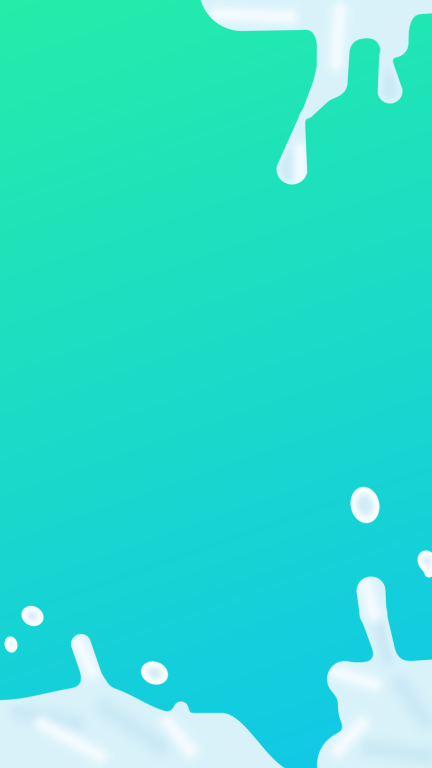
A Shadertoy shader for this background:

```glsl
const vec2 BOARD = vec2(432.0, 768.0);
const vec3 MINT = vec3(0.14, 0.93, 0.66);
const vec3 AZURE = vec3(0.06, 0.78, 0.91);
const vec3 MILK = vec3(0.85, 0.95, 0.98);
const vec3 MILK_SHADE = vec3(0.77, 0.90, 0.95);
const vec3 GLOSS = vec3(0.97, 0.99, 1.0);

float smoothUnion(float a, float b, float k) {
    float h = max(k - abs(a - b), 0.0) / k;
    return min(a, b) - 0.25 * k * h * h;
}

// Capsule whose radius runs from ra at a to rb at b
float taper(vec2 p, vec2 a, vec2 b, float ra, float rb) {
    vec2 ab = b - a;
    float h = clamp(dot(p - a, ab) / dot(ab, ab), 0.0, 1.0);
    return length(p - a - h * ab) - mix(ra, rb, h);
}

float ellipse(vec2 p, vec2 radius) {
    return (length(p / radius) - 1.0) * min(radius.x, radius.y);
}

float streak(vec2 p, vec4 ends, float width) {
    float d = taper(p, ends.xy, ends.zw, 0.0, 0.0) / width;
    return exp(-d * d);
}

// Sheet hanging from the top, with two drips
float topSplash(vec2 p) {
    float d = taper(p, vec2(242, 780), vec2(300, 780), 43.0, 42.0);
    d = smoothUnion(d, taper(p, vec2(345, 768), vec2(370, 768), 40.0, 38.0), 10.0);
    d = smoothUnion(d, taper(p, vec2(400, 785), vec2(440, 787), 32.0, 32.0), 12.0);
    d = smoothUnion(d, taper(p, vec2(334, 740), vec2(332, 686), 17.0, 15.5), 14.0);
    d = smoothUnion(d, taper(p, vec2(329, 687), vec2(308, 656), 15.0, 6.0), 5.0);
    d = smoothUnion(d, taper(p, vec2(302, 651), vec2(292, 599), 3.0, 15.5), 6.0);
    d = smoothUnion(d, taper(p, vec2(394, 752), vec2(394, 725), 15.0, 14.5), 14.0);
    return smoothUnion(d, taper(p, vec2(385, 711), vec2(390, 677), 6.0, 12.5), 6.0);
}

// Sloping pool with one raised finger
float leftSplash(vec2 p) {
    float crest = 68.0 + 14.0 * smoothstep(0.0, 95.0, p.x)
                - 27.0 * smoothstep(100.0, 178.0, p.x)
                - 58.0 * smoothstep(222.0, 295.0, p.x);
    float d = (p.y - crest) * 0.85;
    d = smoothUnion(d, taper(p, vec2(81, 124), vec2(94, 86), 10.0, 10.0), 14.0);
    return smoothUnion(d, taper(p, vec2(181, 59), vec2(178, 48), 7.5, 10.0), 6.0);
}

// Lobed mound with a tall column
float rightSplash(vec2 p) {
    float d = taper(p, vec2(381, 62), vec2(440, 62), 43.0, 47.0);
    d = smoothUnion(d, taper(p, vec2(345, 89), vec2(380, 78), 18.0, 25.0), 10.0);
    d = smoothUnion(d, taper(p, vec2(352, 3), vec2(440, 0), 35.0, 40.0), 10.0);
    float column = taper(p, vec2(388, 105), vec2(374, 152), 10.0, 13.0);
    column = smoothUnion(column, taper(p, vec2(373, 156), vec2(371, 177), 13.5, 14.5), 3.0);
    return smoothUnion(d, column, 14.0);
}

// Loose drops: centre and radii in each vec4
float drops(vec2 p) {
    vec4 drop[5] = vec4[5](
        vec4(365, 263, 14.5, 18), vec4(32.5, 152, 11, 10), vec4(11, 123.5, 6.5, 8),
        vec4(154.5, 95, 13.5, 11.5), vec4(427, 207, 9.5, 10.5));
    float d = taper(p, vec2(428, 202), vec2(429, 195), 6.0, 4.5);
    for (int i = 0; i < 5; i++) {
        vec2 q = p - drop[i].xy;
        q.y += 0.12 * q.x;
        d = smoothUnion(d, ellipse(q, drop[i].zw), 3.0);
    }
    return d;
}

// Soft folds and glossy streaks across the liquid
vec3 liquid(vec2 p, float depth) {
    vec4 gloss[9] = vec4[9](
        vec4(218, 754, 290, 751), vec4(340, 758, 336, 705), vec4(300, 618, 300, 590),
        vec4(42, 44, 100, 12), vec4(168, 45, 190, 18), vec4(78, 126, 92, 96),
        vec4(337, 96, 374, 84), vec4(366, 182, 374, 154), vec4(338, 18, 362, 44));
    vec4 fold[7] = vec4[7](
        vec4(20, 56, 75, 45), vec4(105, 60, 160, 22), vec4(290, 612, 289, 594),
        vec4(390, 688, 390, 676), vec4(400, 84, 425, 48), vec4(382, 138, 388, 112),
        vec4(370, 20, 425, 12));
    float shine = 0.0;
    float shade = 0.0;
    for (int i = 0; i < 9; i++) shine = max(shine, streak(p, gloss[i], 8.0));
    for (int i = 0; i < 7; i++) shade = max(shade, streak(p, fold[i], 11.0));
    vec3 color = mix(MILK, MILK_SHADE, 0.65 * shade * smoothstep(0.0, 8.0, depth));
    return mix(color, GLOSS, 0.85 * shine);
}

void mainImage(out vec4 fragColor, in vec2 fragCoord) {
    vec2 p = fragCoord / iResolution.xy * BOARD;
    float soft = 0.75 * BOARD.y / iResolution.y;

    // Tilted backdrop gradient
    vec2 slope = normalize(vec2(0.35, -1.0));
    vec2 corner = vec2(0.0, BOARD.y);
    float span = dot(vec2(BOARD.x, -BOARD.y), slope);
    vec3 color = mix(MINT, AZURE, dot(p - corner, slope) / span);

    // Splashes
    float splash = min(topSplash(p), min(leftSplash(p), rightSplash(p)));
    color = mix(color, liquid(p, -splash), smoothstep(soft, -soft, splash));

    // Drops with bright rims
    float drop = drops(p);
    vec3 dropColor = mix(GLOSS, MILK_SHADE, 0.7 * smoothstep(2.0, 11.0, -drop));
    color = mix(color, dropColor, smoothstep(soft, -soft, drop));

    fragColor = vec4(color, 1.0);
}
```
